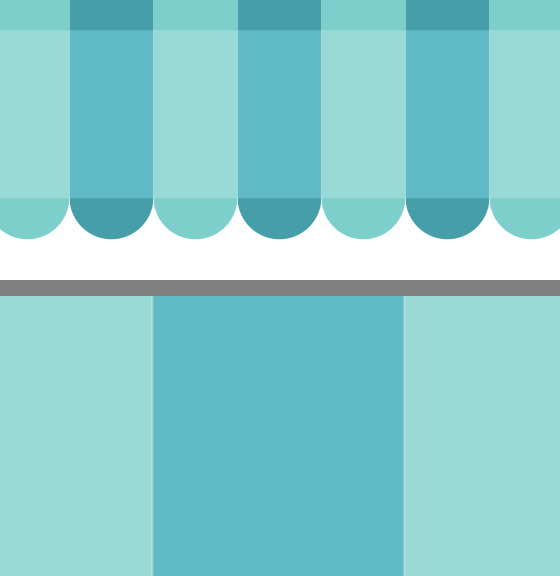
Top: the whole. Bottom: its middle third, enlarged.
This pattern is drawn by a Shadertoy shader. Its source:

```glsl
// A scalloped awning: broad vertical stripes in two alternating teals, with a
// deeper band along the top and deeper half-round flaps along the hem.
// Stripes are folded by mod; each flap is a distance to a round-ended strip.

const float PITCH        = 0.3;     // stripe width, in canvas heights
const float DARK_CENTRE  = 0.998;   // centre of one dark stripe
const float TOP_BAND_Y   = 0.892;   // lower edge of the top band
const float HEM_Y        = 0.292;   // upper edge of the flaps
const float FLAP_Y       = 0.2955;  // centre height of the flap arcs
const float SEAM_WIDTH   = 0.0026;  // pale hairline between stripes
const float SEAM_OPACITY = 0.3;

const vec3 LIGHT_CLOTH = vec3(0.600, 0.855, 0.843);
const vec3 LIGHT_BAND  = vec3(0.490, 0.812, 0.798);
const vec3 DARK_CLOTH  = vec3(0.378, 0.735, 0.780);
const vec3 DARK_BAND   = vec3(0.272, 0.618, 0.660);
const vec3 BACKGROUND  = vec3(1.0);

// Coverage of the region where the signed distance is negative.
float fill(float dist, float pixel) {
    return clamp(0.5 - dist / pixel, 0.0, 1.0);
}

// Signed offset from the nearest centre of a row spaced by period.
float foldAround(float x, float period) {
    return mod(x + 0.5 * period, period) - 0.5 * period;
}

void mainImage(out vec4 fragColor, in vec2 fragCoord) {
    float pixel = 1.0 / iResolution.y;
    vec2 p = fragCoord * pixel;
    float x = p.x - DARK_CENTRE;

    // Alternating stripes, darker in the top band and the hem
    float dark = fill(abs(foldAround(x, 2.0 * PITCH)) - 0.5 * PITCH, pixel);
    float band = max(fill(TOP_BAND_Y - p.y, pixel), fill(p.y - HEM_Y, pixel));
    vec3 cloth = mix(LIGHT_CLOTH, DARK_CLOTH, dark);
    vec3 trim = mix(LIGHT_BAND, DARK_BAND, dark);
    vec3 colour = mix(cloth, trim, band);

    // Pale hairlines where stripes meet
    float across = foldAround(x, PITCH);
    float edge = 0.5 * PITCH - abs(across);
    float seam = fill(edge - 0.5 * SEAM_WIDTH, pixel);
    colour = mix(colour, BACKGROUND, SEAM_OPACITY * seam);

    // Round flaps cut away below the hem
    float flap = length(vec2(across, min(p.y - FLAP_Y, 0.0))) - 0.5 * PITCH;
    float cover = max(fill(flap, pixel), fill(FLAP_Y - p.y, pixel));
    fragColor = vec4(mix(BACKGROUND, colour, cover), 1.0);
}
```
